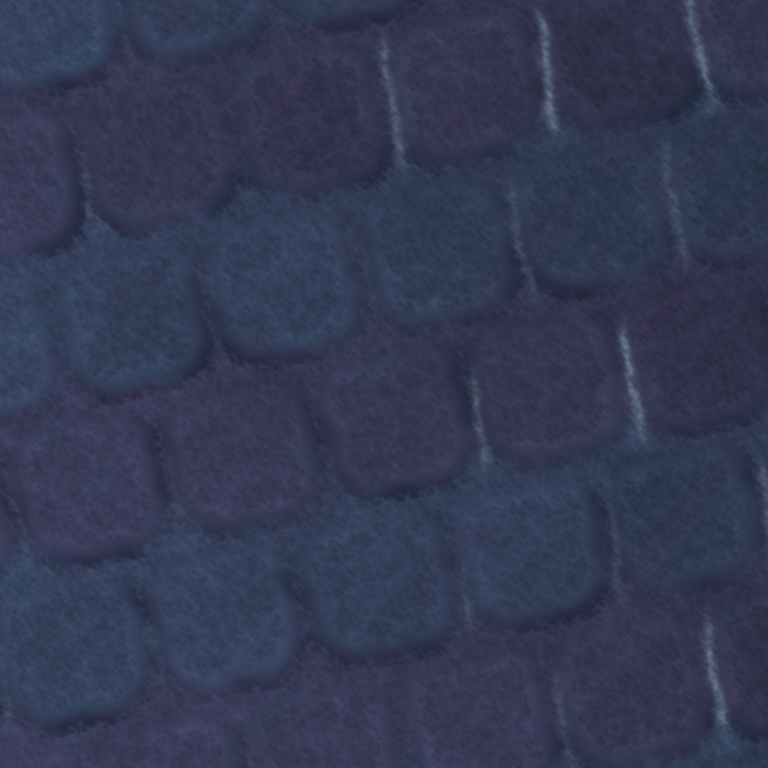
A Shadertoy shader for this texture:

```glsl
// Slanted rows of soft, rounded slate scales, alternating dusk blue and plum, with pale streaks in the joints.

const float SCALES_ACROSS = 4.907;            // scale widths per canvas width
const vec2 ROW_DIRECTION = vec2(0.9775, 0.211);
const vec3 PLUM = vec3(0.214, 0.217, 0.323);
const vec3 BLUE = vec3(0.203, 0.246, 0.345);
const vec3 SHADOW = vec3(0.130, 0.140, 0.225);
const vec3 STREAK = vec3(0.37, 0.43, 0.51);

float hash(vec2 p) {
    return fract(sin(dot(p, vec2(41.3, 289.1))) * 4375.85);
}

// Distance to the nearest scattered point
float cellular(vec2 p) {
    vec2 cell = floor(p);
    float nearest = 2.0;
    for (int y = -1; y <= 1; y++) {
        for (int x = -1; x <= 1; x++) {
            vec2 id = cell + vec2(x, y);
            vec2 point = id + vec2(hash(id), hash(id + 17.7));
            nearest = min(nearest, length(point - p));
        }
    }
    return nearest;
}

// Smooth undulation in about -1..1
float waves(vec2 p) {
    return (sin(p.x + 1.7 * sin(p.y * 0.8)) + sin(p.y * 1.3 + 1.4 * sin(p.x * 0.7 + 2.0))
          + sin(p.x * 1.9 - p.y * 1.6 + 0.9)) / 3.0;
}

float bell(float x, float width) {
    return exp(-x * x / (width * width));
}

float roundedBox(vec2 p, vec2 halfSize, float radius) {
    vec2 q = abs(p) - halfSize + radius;
    return length(max(q, 0.0)) + min(max(q.x, q.y), 0.0) - radius;
}

// Sideways shift of a row, in scale widths
float rowPhase(float row) {
    float odd = mod(row, 2.0);
    return 0.78 + 0.06 * row - odd * (0.44 + 0.025 * (1.0 - row));
}

vec3 rowColor(float row) {
    return mix(PLUM, BLUE, mod(row, 2.0));
}

// Brushed surface: stretched cells in three sizes
float brushGrain(vec2 uv) {
    vec2 p = vec2(dot(uv, vec2(0.77, -0.64)), dot(uv, vec2(0.64, 0.77)));
    float coarse = cellular(p * vec2(26.0, 44.0));
    float medium = cellular(p * vec2(62.0, 95.0) + 9.0);
    float fine = cellular(p * vec2(110.0, 180.0) + 31.0);
    return 0.3 * coarse + 0.35 * medium + 0.35 * fine - 0.46;
}

// Pale thread running down a joint, fading at both ends
float jointStreak(float x, float y, float seed) {
    float start = mix(-0.6, -0.35, seed);
    float taper = smoothstep(start, start + 0.3, y) * (1.0 - smoothstep(0.25, 0.5, y));
    float offset = x - 0.035 + 0.05 * y + 0.01 * sin(y * 7.0 + seed * 20.0);
    return taper * (0.65 * bell(offset, 0.03) + 0.15 * bell(offset, 0.08));
}

// Joints show their thread mostly at the upper right of the plum rows
float streakStrength(vec2 uv, float row, float seed) {
    float bright = smoothstep(0.72, 0.92, uv.x + 0.4 * uv.y);
    return bright * mix(1.0, 0.15 + 0.6 * seed, mod(row, 2.0)) + 0.35 * seed * seed;
}

void mainImage(out vec4 fragColor, in vec2 fragCoord) {
    vec2 uv = fragCoord / iResolution.xy;

    // Slanted grid, with rows counted downwards
    vec2 p = vec2(uv.x, 1.0 - uv.y);
    vec2 grid = vec2(dot(p, vec2(ROW_DIRECTION.x, -ROW_DIRECTION.y)), dot(p, ROW_DIRECTION.yx));
    grid *= SCALES_ACROSS;
    grid += 0.018 * vec2(waves(grid * 3.1), waves(grid * 2.7 + 4.0));
    grid += 0.012 * vec2(waves(grid * 15.0), waves(grid * 17.0 + 2.0));

    float row = floor(grid.y - 0.68);
    float y = grid.y - 0.68 - row - 0.5;
    float along = grid.x - rowPhase(row) + 0.5;
    vec2 scaleId = vec2(floor(along), row);
    float x = fract(along) - 0.5;

    // Scale outline, rounder at its lower end
    float radius = mix(0.2, 0.28, smoothstep(-0.2, 0.2, y));
    float d = roundedBox(vec2(x, y + 0.02), vec2(0.445, 0.44), radius);
    float inside = 1.0 - smoothstep(-0.1, 0.03, d);

    // Row colour, giving way to the row below past the lower edge
    float below = smoothstep(-0.07, 0.08, d) * smoothstep(0.05, 0.42, y);
    vec3 color = mix(rowColor(row), rowColor(row + 1.0), below);

    // Broad light and hue drift, then scale-to-scale variation
    color *= 1.09 - 0.19 * smoothstep(0.0, 1.0, uv.x * 0.7 + uv.y * 0.35);
    color *= 1.0 + 0.04 * waves(uv * 16.0) + 0.03 * waves(uv * 53.0 + 1.0);
    color += vec3(0.008, -0.004, 0.002) * waves(uv * 27.0 + 3.0);
    color *= 1.0 + inside * 0.08 * (hash(scaleId) - 0.5);

    // Patchy joint shadow and faint worn rim, both roughened by the grain
    float grain = brushGrain(uv);
    float rough = d + 0.12 * grain;
    float wear = smoothstep(-0.5, 0.9, waves(grid * 3.3 + 6.0) + 0.5 * waves(grid * 11.0));
    float shade = bell(rough - 0.02, 0.058) * smoothstep(-0.5, -0.2, y);
    color = mix(color, SHADOW, shade * mix(0.15, 0.72, wear));
    float rim = bell(rough + 0.085, 0.04);
    color += vec3(0.016, 0.022, 0.026) * rim * (1.0 - wear);

    // Pale streaks, broken by the grain and bleeding into the junction below
    float seed = hash(vec2(floor(along + 0.5), row) + 5.3);
    float jointX = fract(along + 0.5) - 0.5;
    float strength = streakStrength(uv, row, seed);
    float streak = jointStreak(jointX, y, seed) * (1.0 + 0.9 * grain);
    color = mix(color, STREAK, clamp(streak * strength, 0.0, 1.0));
    float bleed = bell(jointX, 0.13) * bell(y - 0.44, 0.1);
    color += vec3(0.015, 0.030, 0.034) * bleed * strength;

    // Brushed grain with a slight shift of hue
    color *= 1.0 + 0.41 * grain;
    color += vec3(0.016, -0.004, 0.006) * (cellular(uv * 75.0 + 5.0) - 0.46);
    fragColor = vec4(color, 1.0);
}
```
